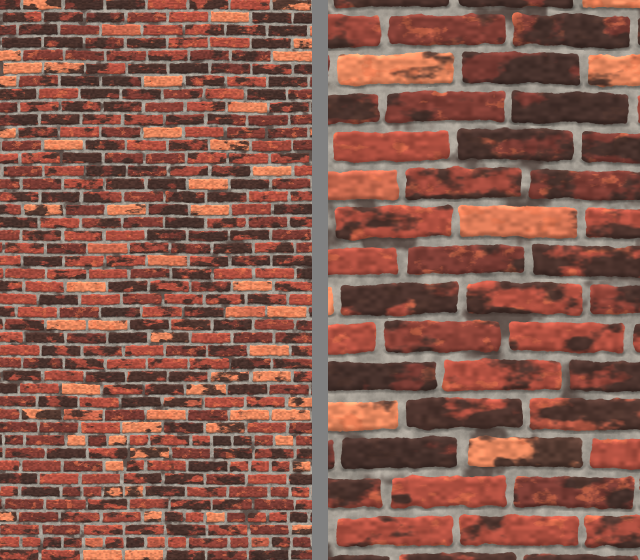
Left, the full canvas; right, a detail of the centre.
This texture is drawn by a WebGL 1 fragment shader. Its source:

```glsl
precision highp float;
// Weathered red brick wall in running bond, with courses of short headers near the foot.

uniform vec2 u_resolution;

#define BRICKS_ACROSS 7.5
#define COURSES 43.7
#define COURSE_SHIFT 0.15
#define BRICK_ASPECT 3.26
#define JOINT 0.18
#define EDGE_WEAR 0.16
#define HEADER_COURSES 10.0
#define HEADER_CHANCE 0.62
#define SOOT 0.9

const vec3 SOOT_BROWN = vec3(0.25, 0.185, 0.165);
const vec3 MAROON = vec3(0.46, 0.23, 0.20);
const vec3 RED = vec3(0.68, 0.31, 0.25);
const vec3 ORANGE = vec3(0.92, 0.54, 0.38);
const vec3 MORTAR = vec3(0.65, 0.62, 0.58);

float hash(vec2 p) {
  return fract(sin(dot(p, vec2(127.1, 311.7))) * 43758.5);
}

float noise(vec2 p) {
  vec2 i = floor(p);
  vec2 f = fract(p);
  f = f * f * (3.0 - 2.0 * f);
  return mix(mix(hash(i), hash(i + vec2(1.0, 0.0)), f.x),
             mix(hash(i + vec2(0.0, 1.0)), hash(i + 1.0), f.x), f.y);
}

float fbm(vec2 p) {
  float sum = 0.0;
  float weight = 0.5;
  for (int i = 0; i < 4; i++) {
    sum += weight * noise(p);
    p = p * 2.03 + 17.3;
    weight *= 0.5;
  }
  return sum / 0.9375;
}

float roundedBox(vec2 p, vec2 halfSize, float radius) {
  vec2 d = abs(p) - halfSize + radius;
  return length(max(d, 0.0)) + min(max(d.x, d.y), 0.0) - radius;
}

// Brick colour: fired clay, soot blotches and surface grain.
vec3 brickColor(vec2 id, vec2 wall, float height, float isHeader) {
  float tone = hash(id + 3.7) + 0.09 * isHeader;
  tone += 0.12 * (fbm(wall * 0.14) - 0.5) - 0.03 * height;
  vec3 clay = mix(MAROON, RED, smoothstep(0.15, 0.65, tone));
  float pale = smoothstep(0.76, 0.88, tone);
  clay = mix(clay, ORANGE, pale);

  vec2 drift = 40.0 * vec2(hash(id + 9.1), hash(id + 5.3));
  float blotch = fbm(wall * vec2(1.1, 2.0) + drift);
  float flake = fbm(wall * vec2(2.2, 3.4) - drift);
  clay = mix(clay, ORANGE * vec3(0.94, 0.82, 0.78), 0.55 * smoothstep(0.58, 0.74, flake));

  float dirt = 0.5 * (hash(id + 21.4) - 0.5) - 0.14 * pale + 0.04 * height;
  float soot = smoothstep(0.48, 0.66, blotch + dirt);
  clay = mix(clay, SOOT_BROWN, SOOT * soot);
  return clay * (0.84 + 0.32 * noise(wall * vec2(6.0, 9.0)));
}

void main() {
  vec2 uv = gl_FragCoord.xy / u_resolution;
  vec2 grid = uv * vec2(BRICKS_ACROSS, COURSES) + vec2(0.0, COURSE_SHIFT);
  vec2 wall = grid * vec2(BRICK_ASPECT, 1.0);

  // Courses sag slightly; alternate ones shift by half a brick.
  grid.y += 0.14 * (noise(vec2(grid.x * 0.8, grid.y * 0.15)) - 0.5);
  float course = floor(grid.y);
  grid.x += 0.5 * mod(course, 2.0) + 0.22 * (hash(vec2(course, 8.0)) - 0.5);

  // Some bricks in the lower odd courses become pairs of headers.
  vec2 id = vec2(floor(grid.x), course);
  float headerCourse = mod(course, 2.0) * step(course, HEADER_COURSES - 0.5);
  float isHeader = headerCourse * step(hash(id + 31.0), HEADER_CHANCE);
  float split = 1.0 + isHeader;
  id.x = floor(grid.x * split) / split;
  vec2 local = vec2(fract(grid.x * split), fract(grid.y)) - 0.5;
  vec2 cell = vec2(BRICK_ASPECT / split, 1.0);
  local *= cell;

  // Uneven brick outline.
  vec2 halfSize = 0.5 * (cell - JOINT);
  halfSize -= 0.05 * vec2(hash(id + 1.9), hash(id + 6.2));
  float dist = roundedBox(local, halfSize, 0.1);
  dist += EDGE_WEAR * (fbm(wall * 2.6) - 0.5);
  float soft = 0.75 * COURSES / u_resolution.y;
  float brickMask = 1.0 - smoothstep(-soft, soft, dist);

  // Lit upper arris, shaded lower edge.
  vec3 brick = brickColor(id, wall, uv.y, isHeader);
  float rim = smoothstep(-0.16, 0.0, dist);
  brick *= 1.0 + 0.25 * rim * sign(local.y) * smoothstep(0.1, 0.35, abs(local.y));

  // Gritty mortar, shadowed beneath each brick and darkened in open joints.
  vec3 mortar = MORTAR * (0.76 + 0.44 * fbm(wall * 4.0));
  float under = smoothstep(0.25, 0.42, -local.y) * (1.0 - smoothstep(0.0, 0.12, dist));
  mortar *= 1.0 - 0.4 * under;
  mortar = mix(mortar, SOOT_BROWN, 0.7 * smoothstep(0.58, 0.74, fbm(wall * 0.9 + 61.0)));

  gl_FragColor = vec4(mix(mortar, brick, brickMask), 1.0);
}
```
